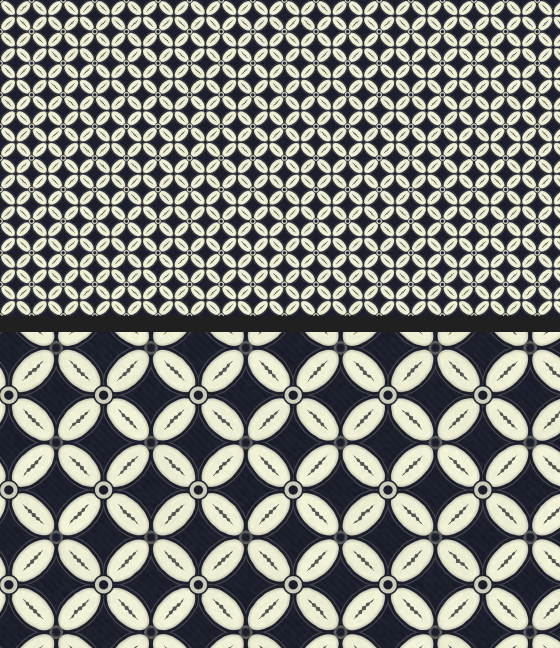
Top, the full canvas; bottom, a detail of the centre.
Reproduce this pattern procedurally as a Shadertoy shader.

```glsl
float hash(vec2 p) {
    p = fract(p * vec2(0.1031, 0.1137));
    p += dot(p, p.yx + 33.33);
    return fract((p.x + p.y) * p.x * 97.0);
}

float noise(vec2 p) {
    vec2 i = floor(p), f = fract(p);
    f = f * f * (3.0 - 2.0 * f);
    return mix(mix(hash(i), hash(i + vec2(1, 0)), f.x),
               mix(hash(i + vec2(0, 1)), hash(i + vec2(1, 1)), f.x), f.y);
}

// Approximate signed distance to an ellipse
float ellipse(vec2 p, vec2 radii) {
    float k = length(p / radii);
    return k * (k - 1.0) / max(length(p / (radii * radii)), 0.001);
}

// Ragged slit along the petal axis, tapering to both ends
float slit(vec2 p, float seed) {
    float taper = 1.0 - pow(abs(p.x) / 0.15, 2.0);
    float teeth = abs(fract(p.x * 17.0 + seed) - 0.5) * 2.0;
    float bend = 0.016 * (noise(vec2(p.x * 14.0 + seed * 50.0, seed * 31.0)) - 0.5);
    return max(abs(p.y - bend) - taper * (0.007 + 0.018 * teeth), abs(p.x) - 0.15);
}

void mainImage(out vec4 fragColor, in vec2 fragCoord) {
    // Ten square cells down the canvas
    vec2 p = fragCoord / iResolution.y * 10.0;
    float aa = 7.0 / iResolution.y;
    vec2 cell = fract(p) - 0.5;
    vec2 corner = abs(cell);
    float seed = hash(floor(p) * 2.0 + step(0.0, cell) + 7.0);

    // Dark woven ground
    float weave = sin((p.x + p.y) * 70.0) * 0.008;
    float grain = noise(p * 26.0) - 0.5;
    vec3 color = vec3(0.11, 0.12, 0.17) + weave + grain * 0.025;
    vec3 cream = vec3(0.94, 0.94, 0.84) + grain * 0.03 + (seed - 0.5) * 0.02;
    vec3 grey = vec3(0.45, 0.45, 0.43);

    // Four diagonal petals, folded into one
    vec2 q = vec2(corner.x + corner.y, corner.x - corner.y) * 0.7071;
    q.x -= 0.345;
    float petal = ellipse(q, vec2(0.277, 0.151));
    petal += 0.006 * (noise(p * 18.0) - 0.5);

    // Fine outline, then the petal with a softly shaded rim
    float outline = abs(petal - 0.034) - 0.005;
    color = mix(color, grey, 0.55 * smoothstep(aa, -aa, outline));
    vec3 fill = mix(vec3(0.80, 0.80, 0.73), cream, smoothstep(0.0, 0.04, -petal));
    color = mix(color, fill, smoothstep(aa, -aa, petal));
    float cut = smoothstep(aa, -aa, slit(q, seed));
    color = mix(color, vec3(0.26, 0.27, 0.27), 0.9 * cut);

    // Dark eye with a thin rim at the flower centre
    float eye = length(cell);
    color = mix(color, grey, 0.7 * smoothstep(aa, -aa, abs(eye - 0.06) - 0.012));
    color = mix(color, vec3(0.11, 0.12, 0.17), smoothstep(aa, -aa, eye - 0.038));

    // Ringed bead where four cells meet
    float bead = length(corner - 0.5);
    color = mix(color, vec3(0.11, 0.12, 0.17), smoothstep(aa, -aa, bead - 0.107));
    color = mix(color, vec3(0.80, 0.80, 0.73), smoothstep(aa, -aa, abs(bead - 0.07) - 0.021));

    fragColor = vec4(color, 1.0);
}
```
